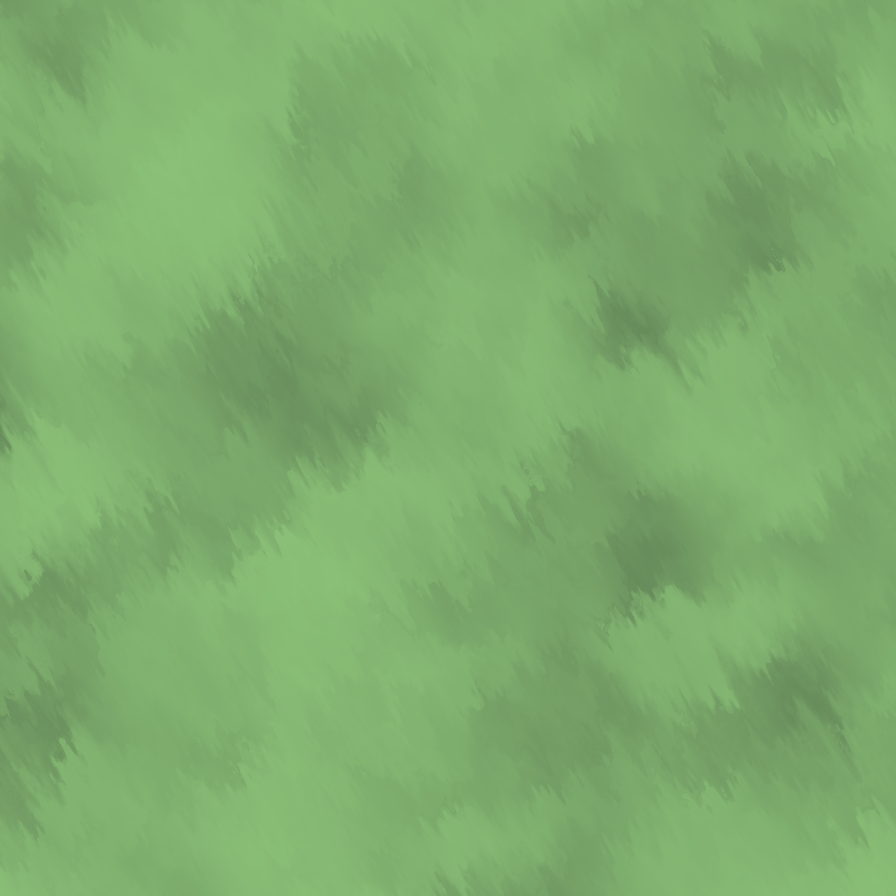
This texture is drawn by a WebGL 2 fragment shader. Its source:

```glsl
#version 300 es
precision highp float;
// Soft green mottling: broad diagonal clouds of light and shade whose
// borders are frayed into fine brush strokes. Cloud noise is looked up at
// points pushed along the stroke direction by stretched, terraced noise.

uniform vec2 u_resolution;
out vec4 fragColor;

const vec2 STROKE_DIR = vec2(0.47, -0.883);
const vec2 CLOUD_DIR = vec2(0.8, 0.6);
const vec3 SHADE_GREEN = vec3(0.394, 0.531, 0.350);
const vec3 LIGHT_GREEN = vec3(0.546, 0.759, 0.470);

// Integer hash of a lattice cell, from 0 to 1
float hash(ivec2 cell, uint seed) {
  uint h = uint(cell.x) * 1597334677u ^ uint(cell.y) * 3812015801u;
  h ^= seed * 2654435769u;
  h = (h ^ (h >> 16)) * 2246822519u;
  h = (h ^ (h >> 13)) * 3266489917u;
  return float((h ^ (h >> 16)) >> 8) / 16777216.0;
}

// Smooth value noise, from 0 to 1
float noise(vec2 p, uint seed) {
  ivec2 cell = ivec2(floor(p));
  vec2 f = fract(p);
  f = f * f * f * (f * (f * 6.0 - 15.0) + 10.0);
  float low = mix(hash(cell, seed), hash(cell + ivec2(1, 0), seed), f.x);
  float high = mix(hash(cell + ivec2(0, 1), seed), hash(cell + ivec2(1, 1), seed), f.x);
  return mix(low, high, f.y);
}

// Octaves of noise, each turned against the last to hide the lattice
float clouds(vec2 p) {
  const mat2 TURN = mat2(0.8, 0.6, -0.6, 0.8);
  float sum = 0.0, weight = 0.6, total = 0.0;
  for (uint i = 0u; i < 4u; i++) {
    sum += weight * noise(p, i + 1u);
    total += weight;
    weight *= 0.42;
    p = TURN * p * 1.95 + 7.3;
  }
  return sum / total;
}

// Coordinates of p along a unit axis and its left normal
vec2 alongAxis(vec2 p, vec2 axis) {
  return vec2(dot(p, axis), dot(p, vec2(-axis.y, axis.x)));
}

// Steps with short smooth risers, giving strokes a crisp edge
float terrace(float x, float levels, float riser) {
  x *= levels;
  float rise = smoothstep(0.5 - riser, 0.5 + riser, fract(x));
  return (floor(x) + rise) / levels;
}

// Signed length by which strokes drag the clouds; q is (along, across).
// Runs from fine to coarse, so that fine strokes fray the coarse edges.
float strokeDrag(vec2 q) {
  float drag = 0.0;
  vec2 frequency = vec2(66.0, 220.0);
  float reach = 0.028;
  for (uint i = 0u; i < 4u; i++) {
    vec2 frayed = q + vec2(1.0, 0.15) * drag;
    float n = noise(frayed * frequency + float(i) * 3.7, i + 20u);
    drag += reach * (mix(n, terrace(n, 3.0, 0.12), 0.8) - 0.5);
    frequency /= vec2(1.75, 1.95);
    reach *= 1.2;
  }
  return drag;
}

void main() {
  vec2 p = gl_FragCoord.xy / u_resolution.y;
  vec2 q = alongAxis(p, STROKE_DIR);

  // Strokes are strong in some places and faint in others
  float roughness = mix(0.4, 1.3, noise(q * 9.0 + 11.0, 40u));
  float drag = strokeDrag(q) * roughness;
  vec2 dragged = p + STROKE_DIR * drag;

  // Clouds lie broad along their own diagonal
  vec2 cloudPoint = alongAxis(dragged, CLOUD_DIR) * vec2(6.0, 8.4);
  float d = clouds(cloudPoint + vec2(4.2, 9.1)) - 0.5;
  float tone = 0.695 + 1.12 * d - 1.1 * d * d;

  // Faint grain of the strokes in the flat areas
  tone += 0.03 * (noise(q * vec2(34.0, 110.0), 60u) - 0.5);

  fragColor = vec4(mix(SHADE_GREEN, LIGHT_GREEN, clamp(tone, 0.0, 1.0)), 1.0);
}
```
